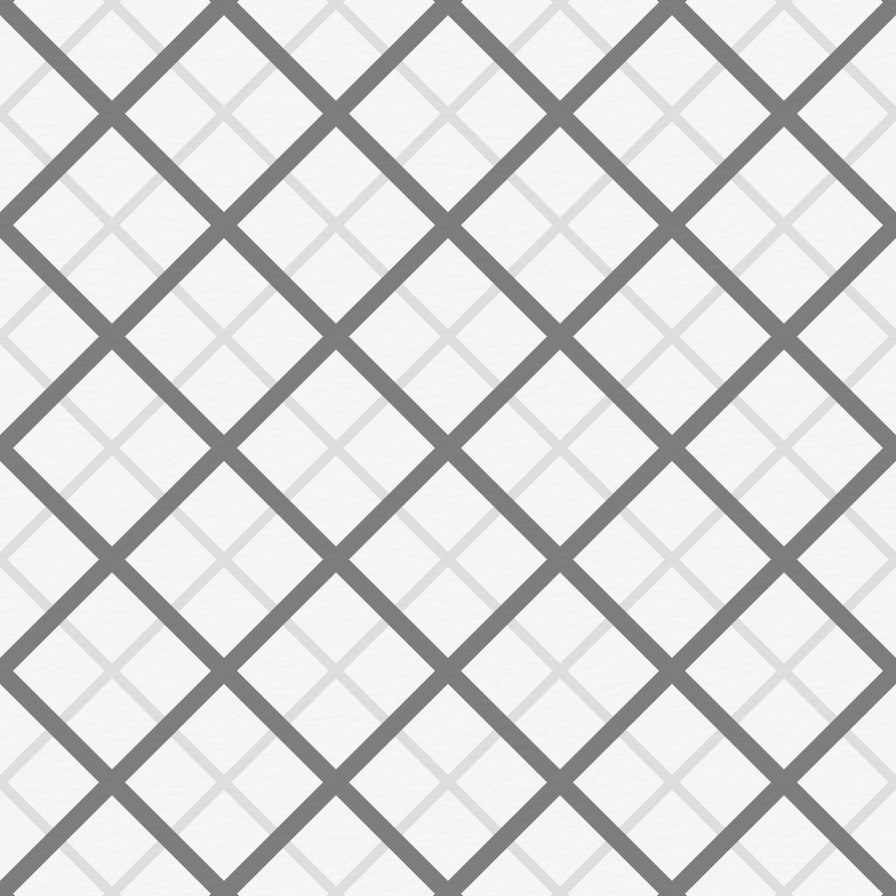
Reproduce this pattern procedurally as a Shadertoy shader.

```glsl
// Diagonal lattice: broad dark bands cross over a finer pale lattice set midway
// between them, on embossed paper. Both lattices are periodic distances in
// diagonal coordinates; the paper is the slope of a stretched value noise.

#define REPEATS vec2(4.0, 4.02)        // diamonds across and down
#define DARK_WIDTH 0.116               // band widths, as part of the spacing
#define PALE_WIDTH 0.066
#define PAPER_COLOR vec3(0.962)
#define DARK_COLOR vec3(0.490)
#define PALE_COLOR vec3(0.870)
#define GRAIN_SCALE vec2(95.0, 210.0)  // grain cells per canvas height
#define GRAIN_STRENGTH 0.022

float hash(vec2 p) {
    vec3 q = fract(vec3(p.xyx) * 0.1031);
    q += dot(q, q.yzx + 33.33);
    return fract((q.x + q.y) * q.z);
}

float noise(vec2 p) {
    vec2 cell = floor(p);
    vec2 f = fract(p);
    f = f * f * (3.0 - 2.0 * f);
    float low = mix(hash(cell), hash(cell + vec2(1.0, 0.0)), f.x);
    float high = mix(hash(cell + vec2(0.0, 1.0)), hash(cell + vec2(1.0)), f.x);
    return mix(low, high, f.y);
}

// Height of the paper fibres, gently bent and in two sizes
float paperHeight(vec2 p) {
    vec2 q = p * GRAIN_SCALE;
    q.y += 2.0 * noise(p * 60.0 + 300.0);
    return 0.65 * noise(q + 500.0) + 0.35 * noise(q * 1.9 + 900.0);
}

// Light falling across the relief, centred on zero
float paperRelief(vec2 p) {
    vec2 lightStep = vec2(-0.0012, 0.0026);
    return paperHeight(p) - paperHeight(p + lightStep);
}

// Coverage of both families of bands centred on whole coordinates
float lattice(vec2 diagonal, float width, float edge) {
    vec2 d = abs(fract(diagonal + 0.5) - 0.5);
    float gap = min(d.x, d.y) - 0.5 * width;
    return 1.0 - smoothstep(-edge, edge, gap);
}

void mainImage(out vec4 fragColor, in vec2 fragCoord) {
    vec2 uv = (fragCoord - 0.5 * iResolution.xy) / iResolution.y;
    vec2 p = uv * REPEATS;
    vec2 diagonal = vec2(p.x + p.y, p.x - p.y);
    float edge = 0.75 * length(REPEATS) / iResolution.y;

    // Pale lattice below, dark lattice on top
    vec3 color = PAPER_COLOR;
    color = mix(color, PALE_COLOR, lattice(diagonal + 0.5, PALE_WIDTH, edge));
    color = mix(color, DARK_COLOR, lattice(diagonal, DARK_WIDTH, edge));

    // Paper grain over everything
    color += GRAIN_STRENGTH * paperRelief(uv);
    fragColor = vec4(clamp(color, 0.0, 1.0), 1.0);
}
```
